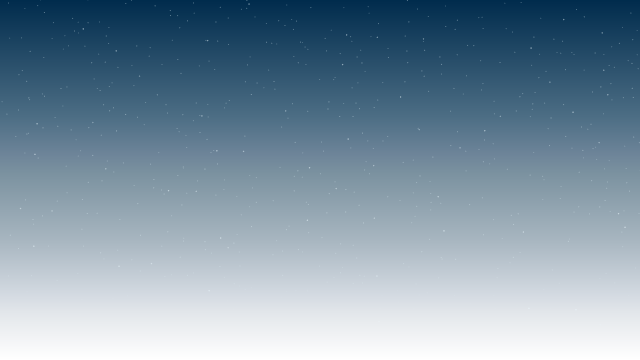
This background is drawn by a WebGL 2 fragment shader. Its source:

```glsl
#version 300 es
precision highp float;
// Twilight sky fading from deep navy to white, scattered with tiny pale stars.

uniform vec2 u_resolution;
out vec4 fragColor;

// Sine-free hash: three random values from a cell and a seed
vec3 hash32(vec2 cell, float seed) {
    vec3 p = fract(vec3(cell.xyx + seed) * vec3(0.1031, 0.1030, 0.0973));
    p += dot(p, p.yxz + 33.33);
    return fract((p.xxy + p.yzz) * p.zyx);
}

// Vertical gradient, with depth 0 at the top and 1 at the bottom
vec3 skyColor(float depth) {
    vec3 sky = mix(vec3(0.0, 0.17, 0.30), vec3(0.30, 0.43, 0.52), clamp(depth / 0.325, 0.0, 1.0));
    sky = mix(sky, vec3(0.43, 0.52, 0.60), clamp((depth - 0.325) / 0.105, 0.0, 1.0));
    sky = mix(sky, vec3(0.48, 0.57, 0.625), clamp((depth - 0.43) / 0.05, 0.0, 1.0));
    sky = mix(sky, vec3(0.66, 0.715, 0.755), clamp((depth - 0.48) / 0.19, 0.0, 1.0));
    sky = mix(sky, vec3(0.83, 0.855, 0.885), clamp((depth - 0.67) / 0.15, 0.0, 1.0));
    sky = mix(sky, vec3(0.89, 0.905, 0.92), clamp((depth - 0.82) / 0.05, 0.0, 1.0));
    return mix(sky, vec3(1.0), clamp((depth - 0.87) / 0.13, 0.0, 1.0));
}

// One jittered star per occupied cell; returns its coverage
float starLayer(vec2 p, float cellSize, float density, float radius, float seed) {
    vec2 cell = floor(p / cellSize);
    vec3 random = hash32(cell, seed);
    vec2 center = (cell + 0.05 + 0.9 * random.xy) * cellSize;
    float pixel = 1.0 / u_resolution.y;
    float disk = clamp((radius - length(p - center)) / pixel + 0.5, 0.0, 1.0);
    return disk * step(random.z, density) * (0.6 + 0.4 * random.x);
}

void main() {
    vec2 p = gl_FragCoord.xy / u_resolution.y;
    vec3 color = skyColor(1.0 - p.y);

    // Two overlapping layers of faint specks, then fewer bright stars
    float faint = max(starLayer(p, 0.044, 0.2 + 0.2 * p.y, 0.0014, 17.0),
                      starLayer(p + 0.013, 0.037, 0.2 + 0.1 * p.y, 0.0013, 43.0));
    float bright = starLayer(p, 0.125, 0.55, 0.0018, 71.0);
    color = mix(color, vec3(0.88, 0.95, 0.97), 0.4 * faint * smoothstep(0.1, 0.3, p.y));
    color = mix(color, vec3(0.93, 0.98, 1.0), 0.6 * bright * smoothstep(0.05, 0.15, p.y));

    fragColor = vec4(color, 1.0);
}
```
